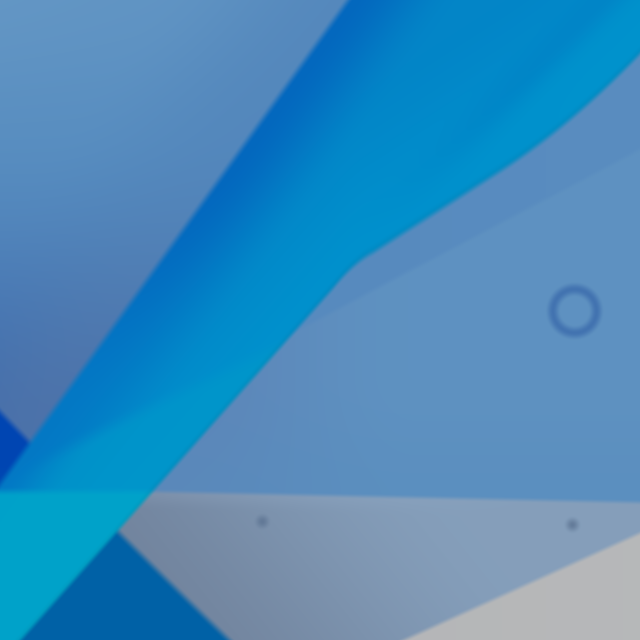
Write a WebGL 1 fragment shader that draws this background.

```glsl
precision highp float;
// Draws a glossy blue ribbon crossing soft blue panels, with a ring and two small studs.

uniform vec2 u_resolution;

// Soft coverage: 0 outside, 1 inside, for a signed distance d.
float cover(float d, float softness) {
  return smoothstep(-softness, softness, d);
}

// Falls from 1 at d = 0 to 0 at d = reach.
float fade(float d, float reach) {
  return 1.0 - smoothstep(0.0, reach, d);
}

// Height of the ribbon's lower edge: a steep line that bends into a curve.
float ribbonBottom(float x) {
  float steep = (x - 0.033) / 0.887;
  float bend = max(x - 0.78, 0.0);
  float shallow = 0.586 + 0.64 * (x - 0.553) + 0.9 * bend * bend;
  float h = clamp(0.5 + (shallow - steep) / 0.03, 0.0, 1.0);
  return mix(shallow, steep, h) - 0.0075 * h * (1.0 - h);
}

vec3 leftPanel(vec2 p) {
  vec3 color = mix(vec3(0.24, 0.41, 0.67), vec3(0.34, 0.55, 0.75), smoothstep(0.3, 0.8, p.y));
  color = mix(color, vec3(0.39, 0.59, 0.77), smoothstep(0.7, 1.05, p.y) * (1.0 - p.x));
  float nearRibbon = fade(0.719 * p.y - 0.175 - p.x, 0.3);
  vec3 haze = mix(vec3(0.32, 0.46, 0.66), vec3(0.32, 0.52, 0.73), smoothstep(0.3, 0.8, p.y));
  return mix(color, haze, 0.7 * nearRibbon);
}

vec3 rightPanel(vec2 p) {
  vec3 color = mix(vec3(0.36, 0.52, 0.72), vec3(0.37, 0.57, 0.755), smoothstep(0.25, 0.65, p.x));
  color = mix(color, vec3(0.345, 0.55, 0.74), 0.5 * fade(p.y - 0.22, 0.2));
  // Darker fold between the crease and the ribbon
  float crease = p.y - 0.486 - 0.527 * (p.x - 0.469);
  vec3 fold = mix(vec3(0.33, 0.53, 0.74), vec3(0.35, 0.55, 0.75), p.x);
  return mix(color, fold, cover(crease, 0.006));
}

vec3 ribbon(vec2 p, float fromLeft, float fromBottom) {
  vec3 color = mix(vec3(0.01, 0.52, 0.78), vec3(0.0, 0.565, 0.80), fade(fromBottom, 0.2));
  // Deep shade along the left edge
  vec3 shade = mix(vec3(0.01, 0.47, 0.77), vec3(0.01, 0.405, 0.745), smoothstep(0.35, 0.75, p.y));
  color = mix(color, shade, fade(fromLeft, 0.14));
  // Diagonal streak in the upper part
  float streak = p.x - p.y + 0.049;
  float upper = smoothstep(0.62, 0.9, p.y);
  color = mix(color, vec3(0.0, 0.50, 0.77), 0.5 * upper * fade(abs(streak + 0.01), 0.07));
  color = mix(color, vec3(0.0, 0.58, 0.80), 0.5 * upper * cover(streak - 0.025, 0.03));
  // Lighter facet, then the bright foot
  float facet = 0.25 + 0.48 * p.x - p.y;
  color = mix(color, vec3(0.0, 0.59, 0.79), 0.75 * cover(facet, 0.018) * smoothstep(0.0, 0.09, fromLeft));
  color = mix(color, vec3(0.0, 0.64, 0.79), 0.95 * cover(0.232 - p.y, 0.008));
  // Thin dark rim
  return color * (1.0 - 0.05 * fade(fromBottom, 0.011));
}

void main() {
  vec2 p = gl_FragCoord.xy / u_resolution;
  float fromLeft = 0.81 * (p.x - 0.544 + 0.719 * (1.0 - p.y));
  float fromBottom = 0.7 * (p.y - ribbonBottom(p.x));
  float onRight = cover(fromLeft - 0.03, 0.01);

  vec3 color = mix(leftPanel(p), rightPanel(p), onRight);

  // Ring
  float ring = abs(length(p - vec2(0.898, 0.514)) - 0.034);
  color = mix(color, vec3(0.24, 0.43, 0.68), 0.85 * fade(ring, 0.013));

  // Grey shelf with a faintly lit top edge
  float shelfEdge = 0.237 - 0.022 * p.x - p.y;
  vec3 shelf = mix(vec3(0.44, 0.51, 0.61), vec3(0.52, 0.62, 0.73), smoothstep(0.2, 0.9, p.x + 0.8 * p.y));
  shelf += 0.03 * fade(shelfEdge, 0.03) * fade(p.x - 0.2, 0.7);
  color = mix(color, shelf, onRight * cover(shelfEdge, 0.005));

  // Studs
  for (int i = 0; i < 2; i++) {
    vec2 stud = mix(vec2(0.410, 0.185), vec2(0.8945, 0.180), float(i));
    color = mix(color, vec3(0.36, 0.45, 0.57), 0.8 * fade(length(p - stud), 0.015));
  }

  // Pale corner
  float corner = 0.91 * (0.453 * (p.x - 0.6315) - p.y);
  vec3 pale = mix(vec3(0.70, 0.705, 0.715), vec3(0.715, 0.72, 0.725), p.x);
  color = mix(color, pale, cover(corner, 0.005));

  // Deep blue wedge behind the ribbon
  float wedge = 0.7 * (0.357 - 1.04 * p.x + 0.12 * p.x * p.x - p.y);
  vec3 deepBlue = mix(vec3(0.0, 0.38, 0.65), vec3(0.0, 0.27, 0.70), smoothstep(0.15, 0.28, p.y));
  color = mix(color, deepBlue, cover(wedge, 0.007));

  float body = cover(fromLeft, 0.007) * cover(fromBottom, 0.005);
  color = mix(color, ribbon(p, fromLeft, fromBottom), body);

  gl_FragColor = vec4(color, 1.0);
}
```
